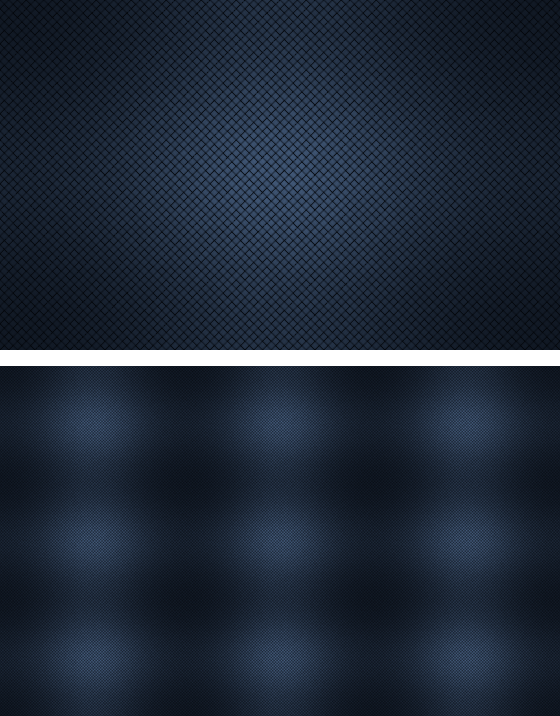
Top, the tile; bottom, the same tile 3 across and 3 down.
Reproduce this pattern procedurally as a Shadertoy shader.

```glsl
// Diagonal basket weave of dark blue straps, lit softly from the centre.

const float PI = 3.14159265;
const vec2 REPEATS = vec2(64.0, 40.0); // whole diamonds across and down
const vec3 SHADOW = vec3(0.015, 0.030, 0.055);
const vec3 STRAP = vec3(0.225, 0.305, 0.415);

float hash(vec2 p) {
    vec3 q = fract(vec3(p.xyx) * 0.1031);
    q += dot(q, q.yzx + 33.33);
    return fract((q.x + q.y) * q.z);
}

// Glow that is level at every border, so opposite edges join smoothly.
float centreGlow(vec2 uv, vec2 falloff) {
    vec2 s = sin(PI * (uv - 0.5));
    return exp(-dot(s * s, falloff));
}

// Fine fibres running lengthwise, made of layered sines.
float fibres(vec2 strap, float phase) {
    float wave = sin(strap.x * 14.0 + phase + 0.8 * sin(strap.y * 5.0));
    return 0.7 * wave + 0.3 * sin(strap.x * 25.0 - phase * 2.0);
}

// Shade of one crossing; strap.x runs across it and strap.y along it.
float strapShade(vec2 strap, float pixel, float gap) {
    vec2 side = abs(strap);
    float soft = max(0.06, pixel * 0.6);
    float face = smoothstep(gap - soft, gap + soft, 0.5 - side.x);
    float dip = smoothstep(0.22, 0.5, side.y);
    float crown = 1.0 - 4.0 * strap.x * strap.x;
    return mix(0.24, 1.0, face) * (1.0 - 0.40 * dip) * (0.97 + 0.12 * crown);
}

float weave(vec2 grid, vec2 repeats, float pixel) {
    // Turn the grid by 45 degrees and find the crossing.
    vec2 diagonal = vec2(grid.x + grid.y, grid.x - grid.y);
    vec2 cell = floor(diagonal);
    vec2 local = diagonal - cell - 0.5;

    // Straps alternate over and under.
    bool rising = mod(cell.x + cell.y, 2.0) < 0.5;
    vec2 strap = rising ? local.yx : local;

    // Wrapped identity keeps the variation continuous over the borders.
    vec2 centre = 0.5 * vec2(cell.x + cell.y + 1.0, cell.x - cell.y);
    float seed = hash(mod(centre, repeats) * 2.0 + 7.0);

    float detail = 1.0 - smoothstep(0.1, 0.3, pixel);
    float wear = 1.0 + 0.08 * (seed - 0.5);
    wear += 0.05 * detail * fibres(strap, seed * 2.0 * PI);
    float slope = 1.0 + 0.06 * (local.x - local.y);
    return strapShade(strap, pixel, 0.06) * wear * slope;
}

void mainImage(out vec4 fragColor, in vec2 fragCoord) {
    vec2 uv = fragCoord / iResolution.xy;
    float pixel = sqrt(2.0) * REPEATS.x / iResolution.x;

    float glow = centreGlow(uv, vec2(0.95, 0.55));
    float shade = weave(uv * REPEATS, REPEATS, pixel);

    vec3 color = mix(SHADOW, STRAP, glow * shade);
    color *= mix(0.65, 1.0, smoothstep(0.2, 0.8, shade));
    fragColor = vec4(color, 1.0);
}
```
